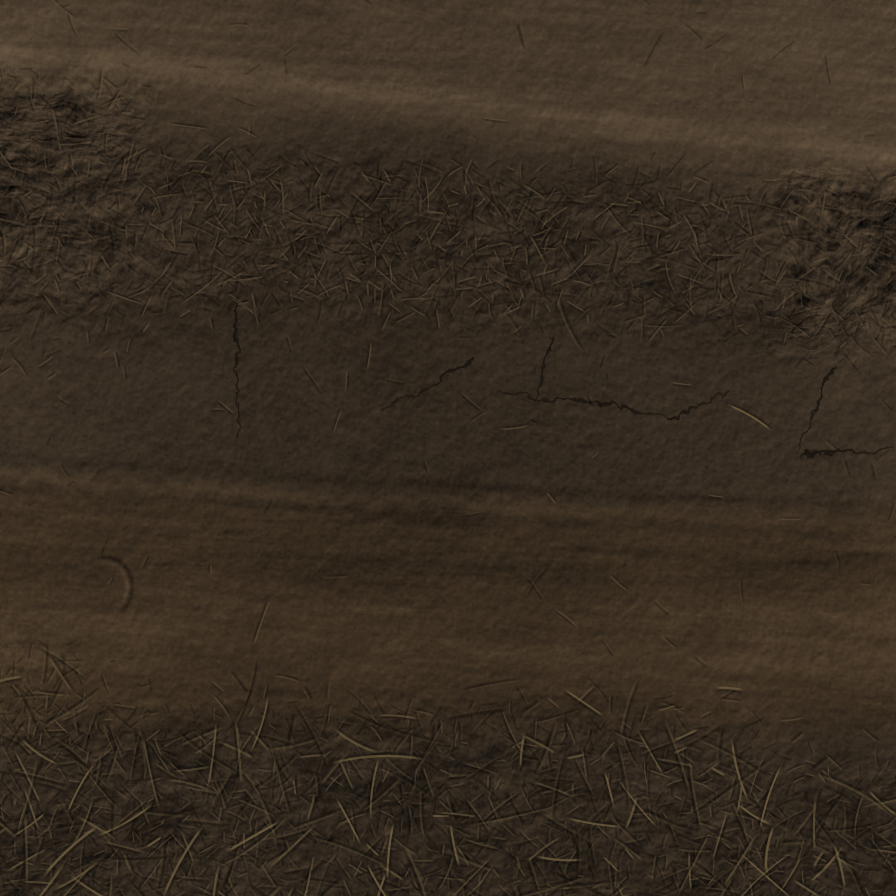
A Shadertoy shader for this texture:

```glsl
// Dry dirt track seen from above: worn ruts, cracked soil, clods and scattered straw.
float hash(vec2 p) {
    vec3 q = fract(vec3(p.xyx) * 0.1031);
    q += dot(q, q.yzx + 33.33);
    return fract((q.x + q.y) * q.z);
}
float noise(vec2 p) {
    vec2 i = floor(p), f = fract(p);
    f = f * f * (3.0 - 2.0 * f);
    return mix(mix(hash(i), hash(i + vec2(1, 0)), f.x),
               mix(hash(i + vec2(0, 1)), hash(i + vec2(1, 1)), f.x), f.y);
}
float fbm(vec2 p) {
    float sum = 0.0, amp = 0.5;
    for (int i = 0; i < 5; i++) {
        sum += amp * noise(p);
        p = mat2(1.6, 1.2, -1.2, 1.6) * p + 7.3;
        amp *= 0.55;
    }
    return sum;
}
float bump(float x, float width) { return exp(-x * x / (width * width)); }

// Slope of the noise surface toward the light
float relief(vec2 p, vec2 scale) { return fbm(p * scale) - fbm((p + vec2(0.0015, 0.003)) * scale); }

// Broken crack from a to b, thinning at its far end
float crack(vec2 p, vec2 a, vec2 b) {
    vec2 d = b - a;
    float along = clamp(dot(p - a, d) / dot(d, d), 0.0, 1.0);
    float w = 0.0019 * (1.1 - 0.7 * along) * (0.3 + 1.2 * noise(p * 70.0));
    return (1.0 - smoothstep(w * 0.3, w + 1.0 / iResolution.y, length(p - a - d * along))) * (1.0 - 0.4 * along);
}

// Ground cover, y downward: x = fine grass, y = long straw, z = clods
vec3 cover(vec2 p) {
    float fine = smoothstep(0.12, 0.2, p.y - 0.07 * p.x) * (1.0 - smoothstep(0.28, 0.37, p.y - 0.04 * p.x));
    fine *= smoothstep(0.08, 0.22, p.x) * (1.0 - smoothstep(0.82, 0.92, p.x));
    float start = 0.77 - 0.07 * (1.0 - smoothstep(0.05, 0.2, p.x)) + 0.06 * smoothstep(0.8, 0.9, p.x);
    float straw = smoothstep(start - 0.02, start + 0.09, p.y);
    float left = (1.0 - smoothstep(0.08, 0.21, p.x)) * smoothstep(0.06, 0.11, p.y) * (1.0 - smoothstep(0.28, 0.43, p.y));
    float right = smoothstep(0.85, 0.9, p.x) * smoothstep(0.18, 0.23, p.y) * (1.0 - smoothstep(0.36, 0.43, p.y));
    return vec3(fine, straw, max(left, right));
}

// One layer of stalks: x = lit stalk, y = its shadow
vec2 stalks(vec2 p, float cell, float seed, bool isLong) {
    vec2 result = vec2(0), base = floor(p / cell);
    float px = 1.0 / iResolution.y;
    for (int n = 0; n < 9; n++) {
        vec2 id = base + vec2(n % 3 - 1, n / 3 - 1), key = id + seed * 17.0 + 50.0;
        vec2 root = (id + vec2(hash(key), hash(key + 91.7))) * cell;
        vec3 c = cover(root);
        float density = isLong ? c.y * 0.85 + 0.004 : c.x * 0.8 + c.z * 0.4 + c.y * 0.5 + 0.012;
        density *= 0.4 + 1.2 * noise(root * 14.0 + seed);
        if (hash(key + 31.3) > density) continue;
        float angle = 6.2832 * hash(key + 57.1), len = cell * (0.25 + 0.65 * hash(key + 11.9));
        vec2 dir = vec2(cos(angle), sin(angle)), d = p - root;
        float s = dot(d, dir), bend = (hash(key + 5.5) - 0.5) * 0.3 * s * s / cell;
        float side = dot(d, vec2(-dir.y, dir.x)) + bend;
        float ends = 1.0 - smoothstep(len * 0.6, len, abs(s));
        float w = (isLong ? 0.0012 : 0.0007) * (0.6 + 0.6 * hash(key + 8.0)), tone = hash(key + 73.0);
        result.x = max(result.x, (0.15 + 0.85 * tone * tone) * ends * (1.0 - smoothstep(w * 0.4, w + px * 0.8, abs(side))));
        result.y = max(result.y, ends * (1.0 - smoothstep(w * 0.5, w * 2.0 + px, abs(side + 0.002))));
    }
    return result;
}

void mainImage(out vec4 fragColor, in vec2 fragCoord) {
    vec2 p = fragCoord / iResolution.xy;
    p.y = 1.0 - p.y;
    vec2 wobble = vec2(fbm(p * 9.0), fbm(p * 9.0 + 40.0)) - 0.5;
    vec3 c = cover(p + wobble * 0.08);
    // Broad light: pale upper track, dark soil, brown lower track
    float upper = 1.0 - smoothstep(0.06, 0.16, p.y - 0.1 * p.x + wobble.y * 0.04);
    float edge = abs(p.x - 0.48) * 2.0;
    float light = 0.191 + 0.072 * upper + 0.042 * edge * edge * (1.0 - smoothstep(0.72, 0.85, p.y));
    light += 0.05 * bump(p.y - 0.055 - 0.115 * p.x - wobble.y * 0.03, 0.017) * (0.5 + fbm(p * vec2(20, 60)));
    float lower = smoothstep(0.5, 0.57, p.y - 0.04 * p.x) * (1.0 - smoothstep(0.78, 0.86, p.y));
    light += lower * (0.016 + 0.036 * bump(p.y - 0.72, 0.065)) - 0.014 * bump(p.y - 0.635, 0.025);
    // Tyre ridges and grooves
    float rut = p.y - 0.522 - 0.075 * p.x + 0.02 * p.x * p.x + wobble.y * 0.008;
    float tread = 0.003 * sin(p.x * 150.0 + 9.0 * wobble.x);
    light += 0.036 * bump(rut - 0.008 + tread, 0.007) * (1.1 - 0.6 * p.x);
    light -= 0.026 * bump(rut + 0.012, 0.005) + 0.02 * bump(rut - 0.024 + tread, 0.006);
    light -= 0.035 * smoothstep(0.86, 0.9, p.x) * bump(p.y - 0.625 - wobble.y * 0.03, 0.006);
    float track = max(upper, lower);
    light += track * 0.075 * (fbm(vec2(p.x * 7.0, (p.y - 0.06 * p.x) * 110.0)) - 0.55);
    // Soil relief, patches and grit
    light += relief(p, vec2(105)) * (0.1 + 0.09 * c.x + 0.12 * c.z + 0.06 * c.y);
    light += relief(p + wobble * 0.09, vec2(36, 50)) * (0.1 + 0.45 * c.z + 0.13 * c.x + 0.16 * c.y);
    light += 0.045 * (fbm(p * 14.0) - 0.55) + 0.03 * (noise(p * 270.0) - 0.5);
    light -= (0.07 * c.z + 0.035 * c.x + 0.04 * c.y) * smoothstep(0.5, 0.75, fbm(p * 26.0 + 3.0));
    // Cracks in the dried middle
    vec4 lines[8] = vec4[8](vec4(0.262, 0.335, 0.27, 0.49), vec4(0.68, 0.445, 0.56, 0.442),
        vec4(0.68, 0.445, 0.745, 0.468), vec4(0.745, 0.468, 0.815, 0.435), vec4(0.53, 0.405, 0.43, 0.455),
        vec4(0.613, 0.375, 0.602, 0.445), vec4(0.93, 0.415, 0.892, 0.505), vec4(0.9, 0.51, 1.0, 0.5));
    vec2 q = p + wobble * 0.025 + (vec2(fbm(p * 80.0), fbm(p * 80.0 + 9.0)) - 0.55) * 0.014;
    float cracks = 0.0;
    for (int i = 0; i < 8; i++) cracks = max(cracks, crack(q, lines[i].xy, lines[i].zw));
    light = mix(light, 0.075, cracks * 0.85);
    // Half-buried stone with a rounded right rim
    vec2 stone = (p - vec2(0.118, 0.655)) / vec2(0.028, 0.031);
    float rim = length(stone), facing = smoothstep(-0.1, 0.5, stone.x - stone.y * 0.5);
    light += facing * (0.05 * bump(rim - 0.87, 0.09) - 0.07 * bump(rim - 1.06, 0.09)) - 0.02 * bump(rim, 0.75);
    // Straw over everything
    vec3 color = light * mix(vec3(1.0, 0.82, 0.62), vec3(1.0, 0.79, 0.56), lower);
    for (int i = 0; i < 8; i++) {
        float k = float(i);
        bool isLong = i > 3;
        vec2 s = stalks(p, isLong ? 0.035 + 0.011 * (k - 4.0) : 0.014 + 0.005 * k, k + 1.0, isLong);
        color *= 1.0 - (isLong ? 0.28 : 0.2) * s.y;
        color = mix(color, isLong ? vec3(0.46, 0.39, 0.26) : vec3(0.36, 0.30, 0.21), s.x * (isLong ? 0.8 : 0.65));
    }
    fragColor = vec4(clamp(color, 0.0, 1.0), 1.0);
}
```
